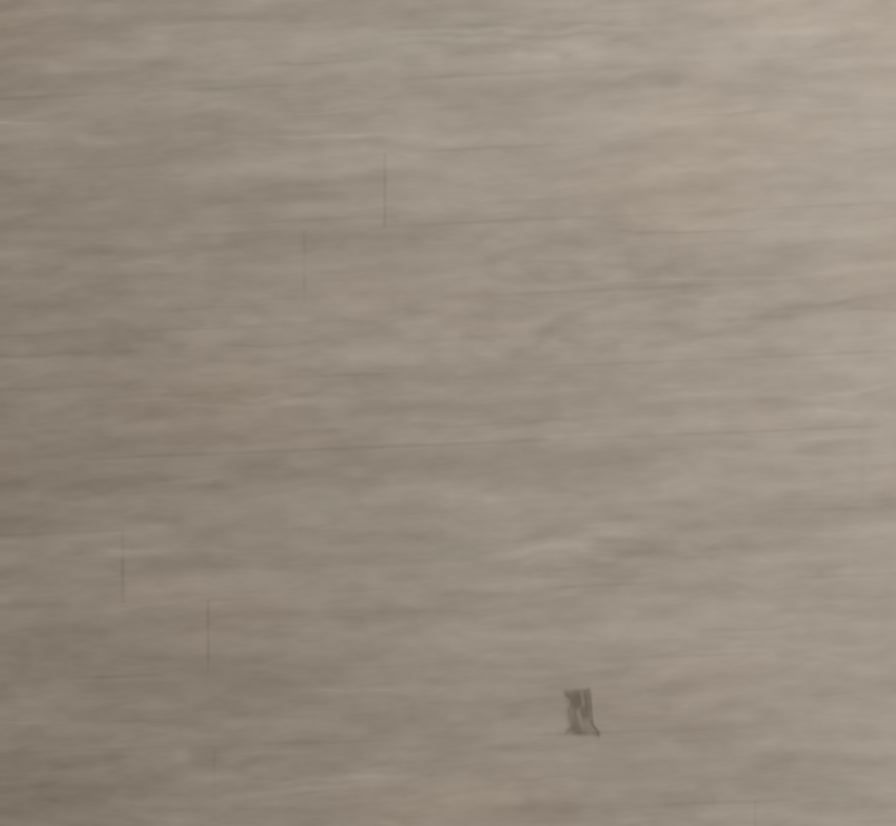
Write a Shadertoy shader that draws this texture.

```glsl
// Worn greige wood-plank floor with soft broken grain, faint joints and a small dark scuff.
#define BASE_COLOR vec3(0.588, 0.548, 0.497)
#define LIGHT_SLOPE vec2(0.114, 0.070)
#define GRAIN_TILT 0.032
#define PLANK_HEIGHT 0.088
#define PLANK_LENGTH 1.15
#define STREAK_CONTRAST 0.080
#define FINE_CONTRAST 0.060
#define MOTTLE_CONTRAST 0.036
#define VEIN_CONTRAST 0.050
#define FIGURE_CONTRAST 0.012
#define JOINT_CONTRAST 0.036
#define SCUFF_CENTER vec2(0.702, 0.136)

float hash(vec2 p) {
    vec3 h = fract(vec3(p.xyx) * 0.1031);
    h += dot(h, h.yzx + 33.33);
    return fract((h.x + h.y) * h.z);
}

float noise(vec2 p) {
    vec2 cell = floor(p), f = fract(p);
    f = f * f * (3.0 - 2.0 * f);
    float low = mix(hash(cell), hash(cell + vec2(1, 0)), f.x);
    float high = mix(hash(cell + vec2(0, 1)), hash(cell + vec2(1, 1)), f.x);
    return mix(low, high, f.y);
}

float fbm(vec2 p) {
    float sum = 0.0, amplitude = 0.533;
    for (int i = 0; i < 4; i++) {
        sum += amplitude * noise(p);
        p = p * 2.03 + vec2(17.3, 9.1);
        amplitude *= 0.5;
    }
    return sum;
}

// Thin lines along the mid level of a stretched noise
float vein(vec2 p) {
    return pow(1.0 - abs(2.0 * noise(p) - 1.0), 6.0);
}

// Broken streaks, veins and mottle that run on across the boards
float sharedGrain(vec2 p) {
    float wave = fbm(p * vec2(5.0, 12.0)) - 0.5;
    float ripple = noise(p * vec2(24.0, 40.0)) - 0.5;
    vec2 bent = p + vec2(0.0, 0.020 * wave + 0.004 * ripple);

    float streak = fbm(bent * vec2(2.6, 29.0) + 4.0) - 0.5;
    float fine = fbm(bent * vec2(16.0, 78.0) + 20.0) - 0.5;
    float mottle = fbm(p * vec2(42.0, 70.0) + 40.0) - 0.5;

    float veinSide = noise(bent * vec2(5.0, 19.0) + 31.0) - 0.5;
    float broken = smoothstep(0.25, 0.7, noise(p * vec2(9.0, 30.0) + 55.0));
    float veins = vein(bent * vec2(3.2, 36.0) + 5.0) * veinSide * broken;

    return STREAK_CONTRAST * streak + FINE_CONTRAST * fine
         + MOTTLE_CONTRAST * mottle + 2.0 * VEIN_CONTRAST * veins;
}

// Pointed arches that appear in patches of some boards
float archFigure(vec2 p, float seed) {
    vec2 shift = vec2(seed * 37.0, seed * 11.0);
    float field = noise(p * vec2(4.0, 22.0) + shift) + 0.5 * fbm(p * vec2(14.0, 40.0) + shift);
    float mask = smoothstep(0.50, 0.85, noise(p * vec2(3.5, 11.0) + shift + 70.0));
    return FIGURE_CONTRAST * sin(field * 22.0) * mask;
}

// Soft-edged line, dist and width in canvas heights
float softLine(float dist, float width) {
    return 1.0 - smoothstep(0.0, width, abs(dist));
}

// Dark hatched mark and a pale chip
float scuffs(vec2 p) {
    vec2 d = p - SCUFF_CENTER;
    d.x += 0.16 * d.y;
    d += 0.010 * (vec2(noise(p * 80.0), noise(p * 80.0 + 40.0)) - 0.5);
    vec2 edge = abs(d) - vec2(0.016, 0.027);
    float body = 1.0 - smoothstep(-0.006, 0.005, max(edge.x, edge.y));
    float hatch = 0.45 + 0.8 * noise(d * vec2(190.0, 60.0));
    float rim = softLine(d.x - 0.016, 0.004) * (1.0 - smoothstep(0.022, 0.036, abs(d.y)));
    vec2 chip = (p - vec2(0.219, 0.084)) / vec2(0.013, 0.010);
    return -0.12 * body * hatch - 0.05 * rim + 0.05 * exp(-dot(chip, chip));
}

void mainImage(out vec4 fragColor, in vec2 fragCoord) {
    vec2 p = fragCoord / iResolution.y;
    float pixel = 1.0 / iResolution.y;

    // Boards rise gently to the right, more so toward the top
    vec2 floorPos = p;
    floorPos.y -= p.x * (GRAIN_TILT + 0.02 * p.y);

    // Plank layout with a random stagger per row
    float rowPos = floorPos.y / PLANK_HEIGHT + 20.0;
    float row = floor(rowPos);
    float along = floorPos.x / PLANK_LENGTH + hash(vec2(row, 3.0)) + 8.0;
    float seed = hash(vec2(row, floor(along)));

    // Light falling off toward the lower left
    float aspect = iResolution.x / iResolution.y;
    float tone = dot(p - vec2(0.5 * aspect, 0.5), LIGHT_SLOPE);
    tone += 0.006 * (seed - 0.5);
    tone += 0.035 * (fbm(floorPos * vec2(3.5, 8.0)) - 0.5);
    tone += sharedGrain(floorPos);

    // Figure fades out at the board edges
    float seam = abs(fract(rowPos + 0.5) - 0.5) * PLANK_HEIGHT;
    float joint = abs(fract(along + 0.5) - 0.5) * PLANK_LENGTH;
    tone += archFigure(floorPos, seed) * smoothstep(0.0, 0.02, min(seam, joint));

    // Faint worn seams, and plank ends that show only here and there
    float wear = smoothstep(0.4, 0.8, noise(floorPos * vec2(7.0, 18.0) + 90.0));
    float endShown = smoothstep(0.35, 0.7, hash(vec2(row + 7.0, floor(along + 0.5))));
    float endWear = 0.3 + 0.7 * noise(floorPos * vec2(5.0, 45.0) + 12.0);
    float lineWidth = max(0.004, 1.5 * pixel);
    tone -= JOINT_CONTRAST * (0.6 * wear * softLine(seam, lineWidth)
          + endShown * endWear * softLine(joint, lineWidth));

    tone += scuffs(p);

    // Slightly warmer and cooler patches
    float warmth = fbm(floorPos * vec2(3.5, 8.0) + 60.0) - 0.5 - 0.08 * (p.x - 0.5);
    vec3 color = BASE_COLOR + tone * vec3(1.0, 0.99, 0.98);
    color += warmth * vec3(0.012, -0.002, -0.008);
    fragColor = vec4(clamp(color, 0.0, 1.0), 1.0);
}
```
